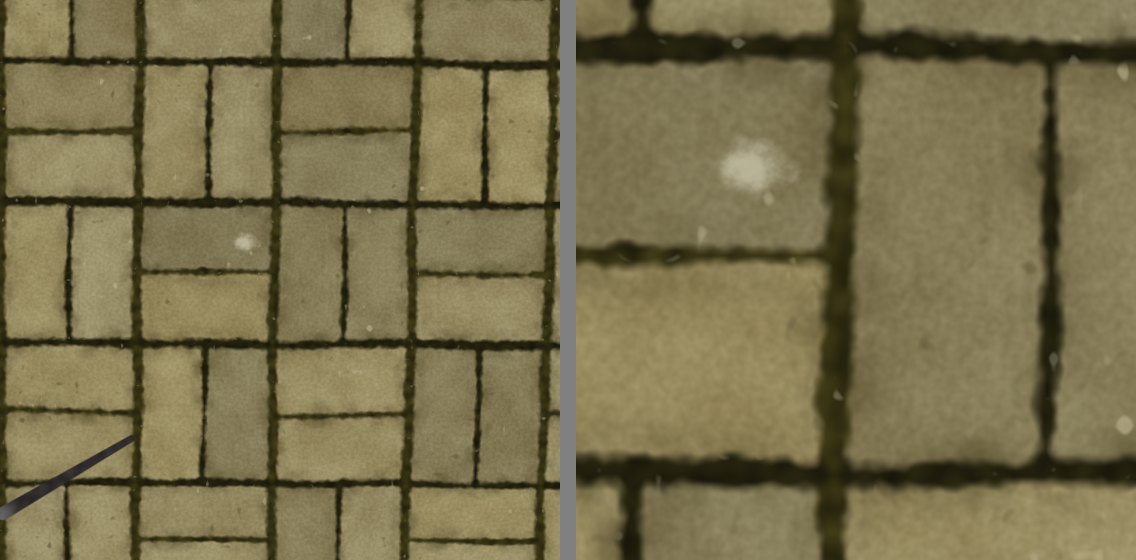
Left, the full canvas; right, a detail of the centre.
Write a WebGL 1 fragment shader that draws this texture.

```glsl
precision highp float;
// Weathered ochre paving in a basket weave, with mossy joints and a dark stick.
uniform vec2 u_resolution;

float hash(vec2 p) {
  return fract(sin(dot(p, vec2(127.1, 311.7))) * 43758.55);
}

vec2 gradient(vec2 cell) {
  float angle = 6.2832 * hash(cell);
  return vec2(cos(angle), sin(angle));
}

// Gradient noise, roughly -0.7 to 0.7
float noise(vec2 p) {
  vec2 i = floor(p), f = fract(p), s = f * f * f * (f * (f * 6.0 - 15.0) + 10.0);
  vec2 e = vec2(1.0, 0.0);
  float low = mix(dot(gradient(i), f), dot(gradient(i + e), f - e), s.x);
  float high = mix(dot(gradient(i + e.yx), f - e.yx), dot(gradient(i + 1.0), f - 1.0), s.x);
  return mix(low, high, s.y);
}

float fbm(vec2 p) {
  float sum = 0.0, amplitude = 0.6;
  for (int k = 0; k < 4; k++) {
    sum += amplitude * noise(p);
    p = mat2(0.8, 0.6, -0.6, 0.8) * p * 2.1 + 7.3;
    amplitude *= 0.55;
  }
  return sum;
}

float roundedBox(vec2 p, vec2 halfSize, float radius) {
  vec2 v = abs(p) - halfSize + radius;
  return length(max(v, 0.0)) + min(max(v.x, v.y), 0.0) - radius;
}

void main() {
  vec2 p = gl_FragCoord.xy / u_resolution;

  // Four blocks each way, slightly narrower and flatter toward the bottom
  vec2 grid = vec2((p.x - 0.002) / (0.2405 + 0.0075 * p.y),
                   (p.y + 0.006 * p.x - 0.138) / 0.251);
  grid.y *= grid.y < 0.0 ? 1.28 : 1.0;
  grid += 0.025 * vec2(noise(p * 5.0), noise(p * 5.0 + 31.0));

  // Each block holds two bricks; alternate blocks are turned
  vec2 block = floor(grid);
  bool turned = mod(block.x + block.y, 2.0) > 0.5;
  vec2 q = turned ? fract(grid).yx : fract(grid);
  float split = 0.5 + 0.03 * (hash(block + 5.0) - 0.5) + 0.02 * (hash(block + 9.0) - 0.5) * (q.x - 0.5);
  float upper = step(split, q.y);
  float side = turned ? 0.032 : 0.027;
  float end = turned ? 0.026 : 0.033;
  vec2 lo = vec2(end, mix(side, split + 0.017, upper));
  vec2 hi = vec2(1.0 - end, mix(split - 0.017, 1.0 - side, upper));
  float edge = roundedBox(q - 0.5 * (lo + hi), 0.5 * (hi - lo), 0.03);
  edge += 0.016 * noise(p * 12.0) + 0.016 * noise(p * 48.0) + 0.01 * noise(p * 110.0);
  vec2 brick = block + vec2(0.0, 0.37 * upper);

  // Stone: tone per brick, mottling and grain
  float mottle = fbm(p * 13.0 + 20.0 * hash(brick));
  float grain = noise(p * 150.0) + 0.6 * noise(p * 260.0);
  vec3 color = mix(vec3(0.56, 0.51, 0.35), vec3(0.63, 0.59, 0.43),
                   clamp(0.55 + 1.3 * mottle + 0.5 * (hash(brick + 3.0) - 0.5), 0.0, 1.0));
  color *= 1.0 - 0.13 * step(0.78, hash(brick + 13.0));
  color += 0.045 * grain + 0.02 * (hash(brick + 17.0) - 0.5) * vec3(1.0, 0.3, -0.8);

  // Grime creeping in from the edges, dark pits and pale chips
  float grime = smoothstep(-0.12, 0.0, edge) * smoothstep(-0.3, 0.5, fbm(p * 22.0 + 4.0));
  color = mix(color, vec3(0.34, 0.31, 0.18), 0.65 * grime);
  float pits = smoothstep(0.38, 0.6, noise(p * 62.0 + 11.0)) * smoothstep(-0.1, 0.3, noise(p * 9.0));
  color = mix(color, vec3(0.36, 0.33, 0.21), 0.6 * pits);
  float chips = smoothstep(0.4, 0.58, noise(p * vec2(75.0, 52.0) + 40.0)) * smoothstep(0.0, 0.3, noise(p * 7.0 + 6.0));
  color = mix(color, vec3(0.74, 0.71, 0.58), 0.6 * chips);
  float stain = length((p - vec2(0.44, 0.567)) * vec2(1.0, 1.4)) + 0.018 * fbm(p * 45.0);
  color = mix(color, vec3(0.78, 0.76, 0.66), 0.8 * smoothstep(0.027, 0.006, stain));

  // Joints: brown moss between columns, darker soil between rows
  float soft = max(0.02, 4.0 / u_resolution.y);
  vec2 toLine = abs(fract(grid) - 0.5);
  float column = smoothstep(-0.03, 0.03, toLine.x - toLine.y);
  vec3 moss = mix(vec3(0.13, 0.12, 0.05), vec3(0.20, 0.185, 0.07), column);
  moss *= 1.0 + 0.5 * noise(p * 70.0);
  moss += 0.22 * smoothstep(0.4, 0.6, noise(p * 85.0 + 3.0));
  color = mix(color, moss, smoothstep(-soft, 0.75 * soft, edge));

  // Tapered stick with a worn grey tip
  vec2 tip = vec2(0.005, 0.083), axis = vec2(0.23, 0.134);
  float along = clamp(dot(p - tip, axis) / dot(axis, axis), 0.0, 1.0);
  float stick = length(p - tip - along * axis) - mix(0.012, 0.006, along);
  vec3 bark = mix(vec3(0.38, 0.37, 0.37), vec3(0.19, 0.17, 0.17), smoothstep(0.0, 0.12, along));
  bark += 0.06 * noise(p * 60.0);
  float pixel = 1.0 / u_resolution.y;
  color = mix(color, bark, smoothstep(pixel, -pixel, stick));

  gl_FragColor = vec4(color, 1.0);
}
```
